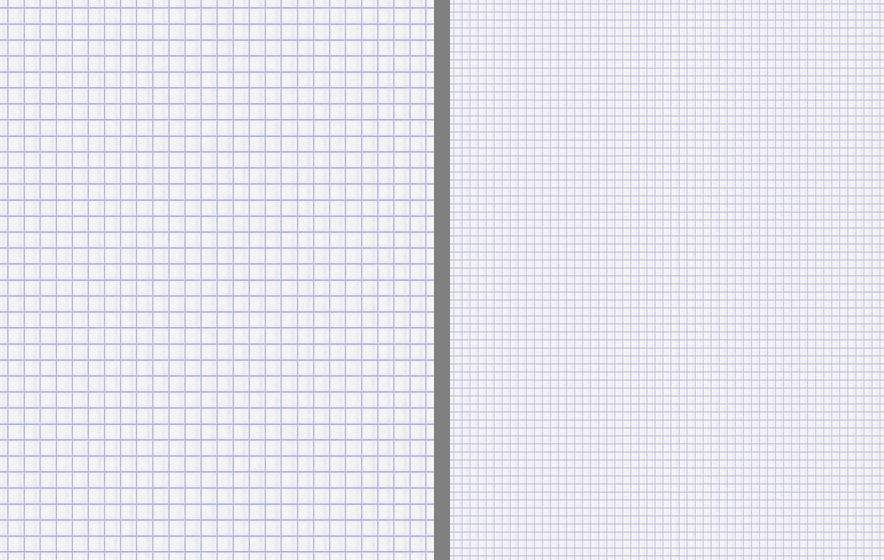
Left, the tile; right, the same tile 2 across and 2 down.
Reproduce this pattern procedurally as a Shadertoy shader.

```glsl
// Squared writing paper: a fine blue-violet grid printed on off-white stock,
// with faint show-through bands of the reverse side beside the upright rules.
// Rules are distance-based strokes in cell units; all noise wraps on the grid.

#define GRID vec2(27.0, 35.0)         // cells across and down
#define PAPER vec3(0.955, 0.955, 0.953)
#define INK vec3(0.63, 0.64, 0.87)
#define RULE_WIDTH 0.076              // in cells
#define UPRIGHT_INK 0.88              // strength of vertical rules
#define LEVEL_INK 1.0                 // strength of horizontal rules
#define INK_WEAR 0.34                 // speckled loss along the rules
#define GHOST_OFFSET -0.27            // show-through shift in cells
#define GHOST_INK 0.15
#define GRAIN 0.028                   // paper fibre contrast

float hash(vec2 p) {
    vec3 q = fract(p.xyx * vec3(0.1031, 0.1030, 0.0973));
    q += dot(q, q.yzx + 33.33);
    return fract((q.x + q.y) * q.z);
}

// Value noise that repeats after a whole number of lattice steps.
float wrapNoise(vec2 p, vec2 period) {
    vec2 i = floor(p), f = fract(p);
    f = f * f * (3.0 - 2.0 * f);
    vec2 a = mod(i, period), b = mod(i + 1.0, period);
    return mix(mix(hash(a), hash(vec2(b.x, a.y)), f.x),
               mix(hash(vec2(a.x, b.y)), hash(b), f.x), f.y);
}

// Noise over the sheet with a whole number of steps per cell.
float sheetNoise(vec2 cell, vec2 steps) {
    return wrapNoise(cell * steps, GRID * steps);
}

// Antialiased coverage of a stroke, px being one pixel in cells.
float stroke(float d, float width, float px) {
    float low = max(d - 0.5 * px, -0.5 * width);
    float high = min(d + 0.5 * px, 0.5 * width);
    return max(high - low, 0.0) / px;
}

// Printed rule: a crisp core with a little ink bleed around it.
float rule(float d, float px) {
    float bleed = exp(-d * d / 0.008);
    return min(stroke(d, RULE_WIDTH, px) + 0.10 * bleed, 1.0);
}

void mainImage(out vec4 fragColor, in vec2 fragCoord) {
    vec2 cell = fragCoord / iResolution.xy * GRID;
    vec2 px = GRID / iResolution.xy;
    vec2 id = floor(cell);
    vec2 d = fract(cell) - 0.5;

    // Slight drift of each rule and speckled ink.
    vec2 drift = vec2(hash(vec2(id.x, 71.0)), hash(vec2(id.y, 93.0))) - 0.5;
    d += 0.025 * drift;
    float speckle = sheetNoise(cell, vec2(7.0));
    float patchy = sheetNoise(cell, vec2(1.0));
    float wear = 1.0 - INK_WEAR * (0.75 * speckle + 0.25 * patchy);
    float upright = rule(d.x, px.x) * UPRIGHT_INK * wear;
    float level = rule(d.y, px.y) * LEVEL_INK * (0.5 + 0.5 * wear);
    float ink = max(upright, level);

    // Reverse-side print: a soft double band, varying from column to column.
    float shift = GHOST_OFFSET + 0.08 * (hash(vec2(id.x, 17.0)) - 0.5);
    float ghostX = d.x - shift;
    float ghost = exp(-pow(ghostX / 0.065, 2.0))
                + 0.45 * exp(-pow((ghostX + 0.12) / 0.05, 2.0));
    ghost *= 0.6 + 0.4 * hash(vec2(id.x, 41.0));
    ghost *= 0.55 + 0.9 * sheetNoise(cell, vec2(3.0, 4.0));
    float levelGhost = exp(-pow((d.y - 0.14) / 0.06, 2.0));
    ghost += 0.45 * levelGhost * sheetNoise(cell, vec2(1.0, 1.0));
    ink = max(ink, ink * 0.6 + GHOST_INK * ghost);

    // Paper fibres at two scales.
    float fibre = 0.6 * sheetNoise(cell, vec2(10.0))
                + 0.4 * sheetNoise(cell + 0.37, vec2(4.0, 5.0)) - 0.5;

    vec3 colour = mix(PAPER, INK, clamp(ink, 0.0, 1.0)) + GRAIN * fibre;
    fragColor = vec4(colour, 1.0);
}
```
